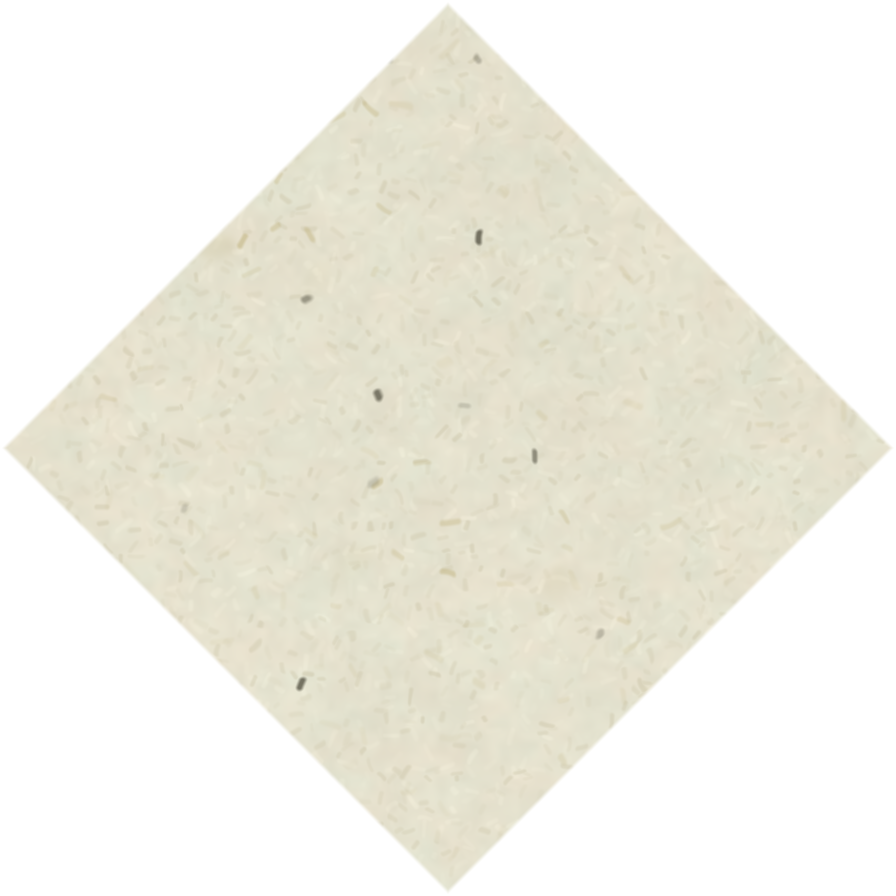
Write a three.js fragment shader that draws this texture.

```glsl
#define PAPER vec3(0.895, 0.882, 0.806)
#define FIBRE vec3(0.800, 0.775, 0.665)
#define OCHRE vec3(0.765, 0.715, 0.520)
#define SPECK vec3(0.330, 0.320, 0.260)
#define MARGIN vec3(1.0)
#define HALF_DIAGONAL 0.495
#define EDGE_BLUR 0.003
#define GRAIN_REPEATS 88.0
#define MOTTLE_REPEATS 36.0
#define CLOUD_REPEATS 7.0

varying vec2 vUv;

float hash(vec2 p) {
  return fract(sin(dot(p, vec2(127.1, 311.7))) * 43758.5453);
}

// Value noise from -1 to 1 that wraps after a whole number of repeats
float wrapNoise(vec2 uv, float repeats) {
  vec2 p = uv * repeats;
  vec2 cell = floor(p);
  vec2 f = fract(p);
  f = f * f * (3.0 - 2.0 * f);
  vec2 a = mod(cell, repeats);
  vec2 b = mod(cell + 1.0, repeats);
  float low = mix(hash(a), hash(vec2(b.x, a.y)), f.x);
  float high = mix(hash(vec2(a.x, b.y)), hash(b), f.x);
  return mix(low, high, f.y) * 2.0 - 1.0;
}

// Scattered short strokes with random direction, length and strength
float flecks(vec2 uv, float repeats, float share, float halfLength, float radius, float seed) {
  vec2 p = uv * repeats;
  float cover = 0.0;
  for (int j = -1; j <= 1; j++) {
    for (int i = -1; i <= 1; i++) {
      vec2 cell = floor(p) + vec2(float(i), float(j));
      vec2 id = mod(cell, repeats) + seed;
      vec2 centre = cell + vec2(hash(id + 17.3), hash(id + 41.9));
      vec2 offset = (p - centre) / repeats;
      // Two averaged hashes lean the strokes towards the rising diagonal
      float angle = 0.8 + 3.14 * (hash(id + 5.7) + hash(id + 9.1) - 1.0);
      vec2 along = vec2(cos(angle), sin(angle));
      float reach = halfLength * mix(0.3, 1.0, hash(id + 63.2));
      float t = clamp(dot(offset, along), -reach, reach);
      float dist = length(offset - along * t);
      float strength = mix(0.25, 1.0, pow(hash(id + 29.4), 2.0));
      float present = step(hash(id), share);
      cover = max(cover, present * strength * (1.0 - smoothstep(0.15 * radius, radius, dist)));
    }
  }
  return cover;
}

vec3 paper(vec2 uv) {
  // Bend the lookup a little so that the grain loses its grid
  vec2 bend = vec2(wrapNoise(uv + 0.37, 48.0), wrapNoise(uv + 0.71, 48.0));
  vec2 bent = uv + 0.004 * bend;
  float cloud = wrapNoise(uv, CLOUD_REPEATS);
  float mottle = wrapNoise(bent, MOTTLE_REPEATS);
  float grain = wrapNoise(bent + 0.13, GRAIN_REPEATS);

  // Pulp: soft brightness and a drift between rosy and greenish cream
  vec3 colour = PAPER + 0.006 * cloud + 0.009 * mottle + 0.012 * grain;
  float tint = wrapNoise(bent + 0.53, 26.0) + 0.7 * wrapNoise(bent + 0.29, 60.0);
  colour += tint * vec3(0.008, -0.003, -0.004);

  // Pale and dull fibres
  colour += 0.025 * flecks(bent, 52.0, 0.6, 0.008, 0.0045, 3.0);
  colour = mix(colour, FIBRE, 0.5 * flecks(bent, 60.0, 0.5, 0.006, 0.0045, 151.0));

  // Ochre stains and husks, gathered in patches
  float patches = smoothstep(-0.2, 0.7, wrapNoise(uv + 0.41, 6.0));
  float stain = flecks(bent, 14.0, 0.3, 0.016, 0.024, 307.0);
  float husk = flecks(bent, 30.0, 0.22, 0.010, 0.0055, 411.0);
  colour = mix(colour, OCHRE, 0.24 * patches * stain);
  colour = mix(colour, OCHRE, 0.75 * mix(0.35, 1.0, patches) * husk);

  // Few dark specks
  float speck = flecks(bent, 20.0, 0.07, 0.005, 0.0065, 523.0);
  return mix(colour, SPECK, 0.8 * speck);
}

void main() {
  // Diamond sheet on a plain margin
  vec2 fromCentre = abs(vUv - 0.5);
  float edge = (fromCentre.x + fromCentre.y - HALF_DIAGONAL) * 0.7071;
  float sheet = 1.0 - smoothstep(-EDGE_BLUR, EDGE_BLUR, edge);
  gl_FragColor = vec4(mix(MARGIN, paper(vUv), sheet), 1.0);
}
```
